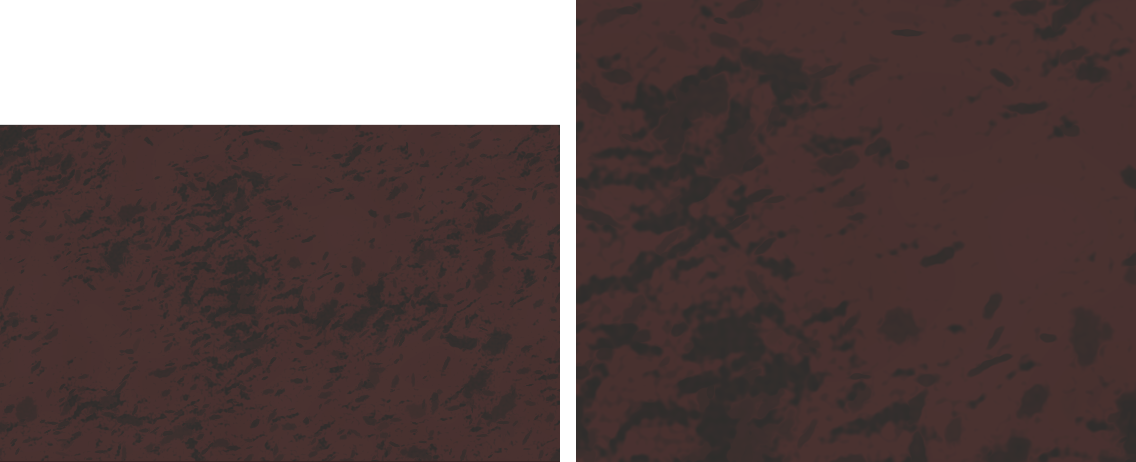
Left: the whole. Right: its middle third, enlarged.
Write a WebGL 1 fragment shader that draws this texture.

```glsl
precision highp float;
// Dark mottled stone below a plain white strip. Ragged elliptical flakes at two
// scales and stretched gradient-noise strokes gather in low-frequency clusters;
// fine grain breaks up the ink before it is mixed over the brown ground.
uniform vec2 u_resolution;

const vec3 WHITE = vec3(1.0);
const vec3 GROUND = vec3(0.288, 0.194, 0.188);
const vec3 INK = vec3(0.178, 0.176, 0.170);
const vec3 EDGE = vec3(0.20, 0.13, 0.13);

const float STONE_TOP = 0.730;    // height of the stone, in canvas heights
const float EDGE_WIDTH = 0.0025;
const float CLUSTER_FREQ = 5.0;
const float BIG_CELL = 0.082;
const float SMALL_CELL = 0.027;
const float BIG_SHARE = 0.40;
const float SMALL_SHARE = 0.46;
const float FLAKE_TILT = 0.45;    // mean direction, radians
const float TILT_SPREAD = 1.5;
const vec2 STROKE_FREQ = vec2(32.0, 66.0);
const float GRAIN_FREQ = 150.0;

float hash(vec2 p) {
  vec3 q = fract(vec3(p.xyx) * 0.1031);
  q += dot(q, q.yzx + 33.33);
  return fract((q.x + q.y) * q.z);
}

vec2 gradient(vec2 cell) {
  float a = 6.2832 * hash(cell + 17.0);
  return vec2(cos(a), sin(a));
}

// Gradient noise, roughly -1 to 1.
float noise(vec2 p) {
  vec2 i = floor(p), f = fract(p);
  vec2 u = f * f * f * (f * (f * 6.0 - 15.0) + 10.0);
  vec2 e = vec2(1.0, 0.0);
  float low = mix(dot(gradient(i), f), dot(gradient(i + e.xy), f - e.xy), u.x);
  float high = mix(dot(gradient(i + e.yx), f - e.yx),
                   dot(gradient(i + e.xx), f - e.xx), u.x);
  return 1.4 * mix(low, high, u.y);
}

vec2 rotate(vec2 p, float a) {
  float c = cos(a), s = sin(a);
  return vec2(c * p.x + s * p.y, c * p.y - s * p.x);
}

// Where the dark matter gathers: drifting patches plus one sloping band.
float cluster(vec2 p) {
  float patches = noise(p * CLUSTER_FREQ + 40.0)
                + 0.6 * noise(p * CLUSTER_FREQ * 2.3 + 70.0);
  vec2 band = rotate(p - vec2(0.38, 0.47), -0.36) / vec2(0.36, 0.085);
  return patches + 0.55 * exp(-dot(band, band)) - 0.08;
}

// One ragged ellipse per cell, kept with a chance that rises in clusters.
float flakes(vec2 p, float cell, float share, float ragged, float seed) {
  vec2 grid = p / cell;
  float ink = 0.0;
  for (int y = -1; y <= 1; y++) {
    for (int x = -1; x <= 1; x++) {
      vec2 id = floor(grid) + vec2(float(x), float(y));
      vec2 key = id + seed;
      vec2 centre = id + vec2(hash(key + 3.1), hash(key + 7.7));
      float chance = share + 0.4 * cluster(centre * cell);
      float tilt = FLAKE_TILT + 0.8 * noise(centre * cell * 4.0 + 20.0)
                 + TILT_SPREAD * (hash(key + 11.3) - 0.5);
      float size = mix(0.24, 0.60, hash(key + 19.9));
      float slim = mix(0.28, 0.58, hash(key + 29.3));
      vec2 r = rotate(grid - centre, tilt) / (size * vec2(1.0, slim));
      float body = 1.0 - smoothstep(0.65, 1.15, length(r) + ragged);
      float kept = smoothstep(-0.06, 0.06, chance - hash(key + 41.7));
      ink = max(ink, body * kept * mix(0.55, 1.0, hash(key + 53.1)));
    }
  }
  return ink;
}

float stoneInk(vec2 p) {
  float gather = cluster(p);
  float grain = noise(p * GRAIN_FREQ);
  float rough = noise(p * 62.0 + 9.0);
  vec2 warp = vec2(noise(p * 14.0 + 5.0), noise(p * 14.0 + 31.0));
  vec2 bent = p + 0.016 * warp;

  float big = flakes(bent, BIG_CELL, BIG_SHARE, 0.50 * rough + 0.28 * grain, 100.0);
  float small = flakes(bent, SMALL_CELL, SMALL_SHARE, 0.35 * grain, 300.0);

  vec2 along = rotate(bent, FLAKE_TILT) * STROKE_FREQ;
  float stroke = noise(along + 80.0) + 0.35 * grain + 0.55 * gather;
  stroke = smoothstep(0.22, 0.75, stroke);
  float dust = smoothstep(0.2, 0.9, grain + 0.5 * rough + 0.4 * gather);

  float ink = max(max(0.95 * big, 0.85 * small), 0.90 * stroke);
  ink = max(ink, 0.35 * dust);
  return clamp(ink * (0.92 + 0.18 * grain), 0.0, 1.0);
}

void main() {
  vec2 p = gl_FragCoord.xy / u_resolution.y;
  float pixel = 1.0 / u_resolution.y;

  // Stone surface with a faint tonal drift.
  vec3 stone = mix(GROUND, INK, stoneInk(p));
  stone *= 1.0 + 0.025 * noise(p * 9.0 + 60.0);

  // Thin dark lower rim, then the white strip above.
  float rim = 1.0 - smoothstep(EDGE_WIDTH - 0.5 * pixel, EDGE_WIDTH + 0.5 * pixel, p.y);
  stone = mix(stone, EDGE, 0.7 * rim);
  float above = smoothstep(STONE_TOP - 0.5 * pixel, STONE_TOP + 0.5 * pixel, p.y);
  gl_FragColor = vec4(mix(stone, WHITE, above), 1.0);
}
```
